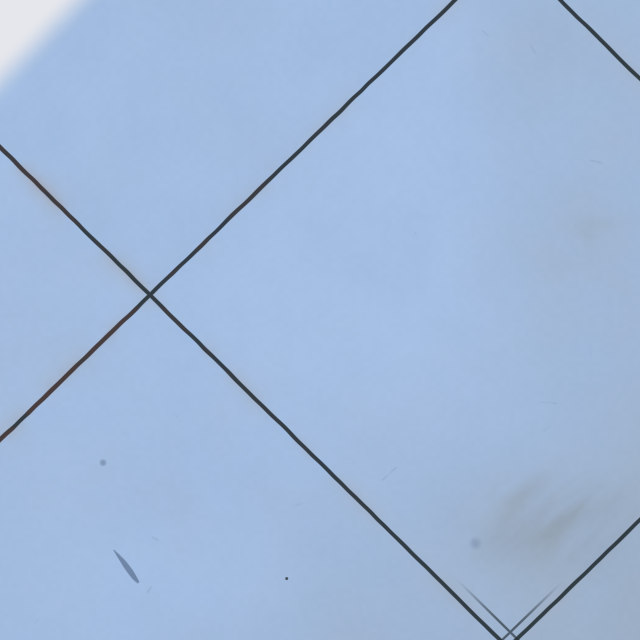
Reproduce this texture procedurally as a WebGL 1 fragment shader.

```glsl
precision highp float;
// Weathered pale blue square panels laid on the diagonal, with thin dark joints.
// A skewed grid gives the joints; layered noise gives dull patches, rust halos
// and scuffs, and a soft bright wedge lights the upper left corner.

uniform vec2 u_resolution;

#define CROSSING vec2(0.2344, 0.5391)   // where two joints meet
#define PANEL_SIZE vec2(0.778, 0.785)
#define JOINT_HALF 0.0030
#define CLEAN_BLUE vec3(0.640, 0.745, 0.888)
#define DULL_BLUE vec3(0.620, 0.705, 0.815)
#define GRIME_GREY vec3(0.575, 0.630, 0.690)
#define JOINT_DARK vec3(0.175, 0.210, 0.235)
#define JOINT_RUST vec3(0.270, 0.215, 0.210)
#define SUNLIT vec3(0.900, 0.905, 0.925)
#define SCUFF_BLUE vec3(0.370, 0.450, 0.570)
#define SCUFF_COUNT 14

float hash(vec2 p) {
  return fract(sin(dot(p, vec2(127.1, 311.7))) * 43758.545);
}

float noise(vec2 p) {
  vec2 i = floor(p), f = fract(p);
  f = f * f * (3.0 - 2.0 * f);
  return mix(mix(hash(i), hash(i + vec2(1.0, 0.0)), f.x),
             mix(hash(i + vec2(0.0, 1.0)), hash(i + 1.0), f.x), f.y);
}

float fbm(vec2 p) {
  float sum = 0.0, amp = 0.5;
  for (int i = 0; i < 5; i++) {
    sum += amp * noise(p);
    p = mat2(1.6, 1.2, -1.2, 1.6) * p + 7.3;
    amp *= 0.5;
  }
  return sum;
}

float segmentDistance(vec2 p, vec2 a, vec2 b) {
  vec2 pa = p - a, ba = b - a;
  return length(pa - ba * clamp(dot(pa, ba) / dot(ba, ba), 0.0, 1.0));
}

// Soft round patch, 1 at its centre
float patchMask(vec2 p, vec2 centre, vec2 radius) {
  vec2 d = (p - centre) / radius;
  return exp(-dot(d, d));
}

float stroke(float dist, float halfWidth, float soft) {
  return 1.0 - smoothstep(halfWidth - soft, halfWidth + soft, dist);
}

void main() {
  vec2 p = gl_FragCoord.xy / u_resolution.y;
  float soft = max(0.0012, 0.8 / u_resolution.y);
  float cloud = fbm(p * 3.5 + 2.0);
  float mottle = fbm(p * 14.0);
  float streak = fbm(vec2(dot(p, vec2(0.75, 0.66)) * 9.0, dot(p, vec2(-0.66, 0.75)) * 38.0));

  // Panel grid: offset to the nearest pair of joints
  vec2 d = p - CROSSING;
  vec2 along = vec2(dot(d, vec2(0.702, 0.712)), dot(d, vec2(-0.695, 0.719)));
  vec2 grid = along / PANEL_SIZE;
  vec2 corner = floor(grid + 0.5);
  vec2 offset = along - corner * PANEL_SIZE;
  vec2 gap = abs(offset + (noise(p * 45.0) - 0.5) * 0.0012);
  float nearest = min(gap.x, gap.y);

  // Panel surface, duller towards the lower right and in patches
  float dull = 0.65 * smoothstep(0.10, 0.85, dot(p, vec2(0.75, -0.45)));
  dull += 0.50 * (cloud - 0.42) + 0.20 * (mottle - 0.48);
  dull += patchMask(p, vec2(0.85, 0.19), vec2(0.13, 0.08)) * (0.15 + 0.6 * streak);
  dull += patchMask(p, vec2(0.93, 0.62), vec2(0.13, 0.17)) * 0.45 * mottle;
  dull += patchMask(p, vec2(0.86, 0.96), vec2(0.12, 0.08)) * 0.55 * cloud;
  dull += patchMask(p, vec2(0.29, 0.25), vec2(0.10, 0.09)) * 0.40 * mottle;
  vec3 color = mix(CLEAN_BLUE, DULL_BLUE, clamp(dull * 2.0, 0.0, 1.0));
  color = mix(color, GRIME_GREY, clamp(dull * 2.0 - 1.0, 0.0, 1.0));
  color += 0.012 * (hash(floor(grid)) - 0.5) + 0.025 * (mottle - 0.48);
  color += 0.008 * (noise(p * 130.0) - 0.5);

  // Faint scattered scuffs
  for (int i = 0; i < SCUFF_COUNT; i++) {
    float id = float(i);
    vec2 start = vec2(hash(vec2(id, 1.0)), hash(vec2(id, 2.0)));
    vec2 reach = vec2(0.04, 0.035) * (vec2(hash(vec2(id, 3.0)), hash(vec2(id, 4.0))) - 0.25);
    float dist = segmentDistance(p + 0.006 * (mottle - 0.5), start, start + reach);
    color = mix(color, SCUFF_BLUE, 0.20 * stroke(dist, 0.0012, 0.0015) * noise(p * 90.0));
  }

  // One deep tapered scratch and small specks
  float taper = 0.0045 * smoothstep(0.17, 0.20, p.x) * smoothstep(0.225, 0.205, p.x);
  float scratch = segmentDistance(p, vec2(0.178, 0.140), vec2(0.216, 0.091));
  color = mix(color, SCUFF_BLUE, 0.75 * stroke(scratch, taper, 0.0015));
  color = mix(color, JOINT_DARK, 0.85 * stroke(length(p - vec2(0.448, 0.096)), 0.0022, soft));
  color = mix(color, SCUFF_BLUE, 0.50 * stroke(length(p - vec2(0.161, 0.277)), 0.0045, 0.003));
  color = mix(color, SCUFF_BLUE, 0.30 * stroke(length(p - vec2(0.743, 0.151)), 0.0070, 0.006));

  // Rust bleeding out of the joints
  float rust = smoothstep(0.65, 0.0, p.x);
  float halo = exp(-nearest / 0.011) * smoothstep(0.30, 0.70, mottle);
  color = mix(color, vec3(0.64, 0.62, 0.62), halo * (0.25 + 0.45 * rust));

  // Joints, slightly thicker where rusted
  float rustyJoint = rust * (gap.y < gap.x ? 1.0 : 0.6) * smoothstep(0.2, 0.6, noise(p * 32.0));
  vec3 jointColor = mix(JOINT_DARK, JOINT_RUST, rustyJoint);
  float joint = stroke(nearest, JOINT_HALF + 0.0005 * rustyJoint, soft);
  color = mix(color, jointColor, 0.95 * joint);

  // Scribed double lines fading away from the lower corner
  float lower = step(abs(corner.x) + abs(corner.y + 1.0), 0.5);
  vec2 scribe = abs(offset - vec2(0.020, 0.015));
  vec2 fade = 1.0 - smoothstep(0.03, 0.14, offset.yx);
  float ghost = max(stroke(scribe.x, 0.0018, soft) * fade.x, stroke(scribe.y, 0.0018, soft) * fade.y);
  color = mix(color, JOINT_DARK, 0.70 * lower * ghost);

  // Bright wedge in the upper left corner
  float wedge = p.x + 1.0 - p.y;
  color = mix(SUNLIT, color, smoothstep(0.085, 0.165, wedge + 0.012 * (cloud - 0.5)));

  gl_FragColor = vec4(color, 1.0);
}
```
